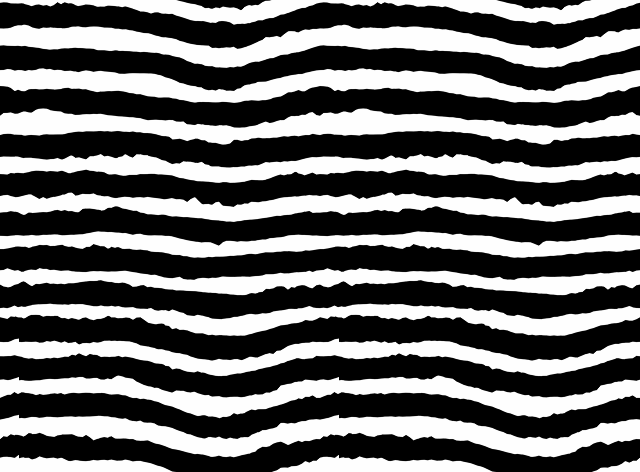
Reproduce this pattern procedurally as a WebGL 1 fragment shader.

```glsl
precision highp float;

uniform vec2 u_resolution;

const float TAU = 6.2831853;
const float REPEATS = 2.0;        // wave periods across
const float ROWS = 12.0;          // stripes down
const float HALF_WIDTH = 0.29;    // lengths below are in row heights
const float ROW_CENTRE = 0.63;
const float ROW_DRIFT = 0.13;
const float SWAY = 0.19;
const float SWAY_CHANGE = 0.085;
const float TROUGH = 0.69;        // position of the dip within a period
const float WANDER = 0.10;
const float EDGE_WAVE = 0.10;
const float EDGE_TEAR = 0.085;
const float NICK_DEPTH = 0.09;
const float NICK_LENGTH = 0.035;
const float NICK_END = 0.06;
const float SOFTNESS = 0.65;      // edge blend, in output samples
const vec3 INK = vec3(0.0);
const vec3 PAPER = vec3(0.995);

float hash(vec2 p) {
  return fract(sin(dot(p, vec2(127.1, 311.7))) * 43758.5453);
}

// Angular one-dimensional noise from -0.5 to 0.5, wrapping at x = 1.
float wrapNoise(float x, float cells, float seed) {
  float p = x * cells;
  float cell = floor(p);
  float a = hash(vec2(mod(cell, cells), seed));
  float b = hash(vec2(mod(cell + 1.0, cells), seed));
  return mix(a, b, p - cell) - 0.5;
}

// Broad crest and narrow dip, positive downwards.
float swayShape(float x) {
  float angle = TAU * (x - TROUGH);
  return cos(angle) + 0.3 * cos(2.0 * angle);
}

// Cut-paper outline: slow waves, patchy tears and fine grain.
float tornEdge(float x, float seed) {
  float patches = smoothstep(-0.2, 0.4, wrapNoise(x, 7.0, seed + 0.3));
  float tear = wrapNoise(x, 41.0, seed + 0.5)
             + 0.6 * wrapNoise(x, 89.0, seed + 0.7);
  return EDGE_WAVE * wrapNoise(x, 13.0, seed)
       + EDGE_TEAR * (0.35 + patches) * tear;
}

// Small wedge that ends abruptly, present on some edges only.
float nick(float x, float seed) {
  float t = (NICK_END - x) / NICK_LENGTH;
  float inside = step(0.0, t) * step(t, 1.0);
  return inside * (1.0 - t) * NICK_DEPTH * step(0.55, hash(vec2(seed, 9.0)));
}

// Signed distance to one stripe, measured down the rows.
float stripe(float x, float y, float row) {
  float id = mod(row, ROWS);
  float turn = TAU / ROWS;
  float sway = SWAY + SWAY_CHANGE * cos(turn * (id + 1.3));
  float centre = row + ROW_CENTRE + ROW_DRIFT * cos(turn * (id - 3.5))
               + sway * swayShape(x)
               + WANDER * wrapNoise(x, 8.0, id + 40.0);
  float top = centre - HALF_WIDTH + tornEdge(x, id + 1.0);
  float bottom = centre + HALF_WIDTH + tornEdge(x, id + 20.0)
               - nick(x, id + 2.0);
  return max(top - y, y - bottom);
}

void main() {
  vec2 uv = gl_FragCoord.xy / u_resolution;
  float x = fract(uv.x * REPEATS);
  float y = (1.0 - uv.y) * ROWS;

  // Neighbouring rows may sway into this one.
  float dist = 1.0;
  for (int i = -1; i <= 1; i++) {
    dist = min(dist, stripe(x, y, floor(y) + float(i)));
  }

  float blend = SOFTNESS * ROWS / u_resolution.y;
  float paper = smoothstep(-blend, blend, dist);
  gl_FragColor = vec4(mix(INK, PAPER, paper), 1.0);
}
```
